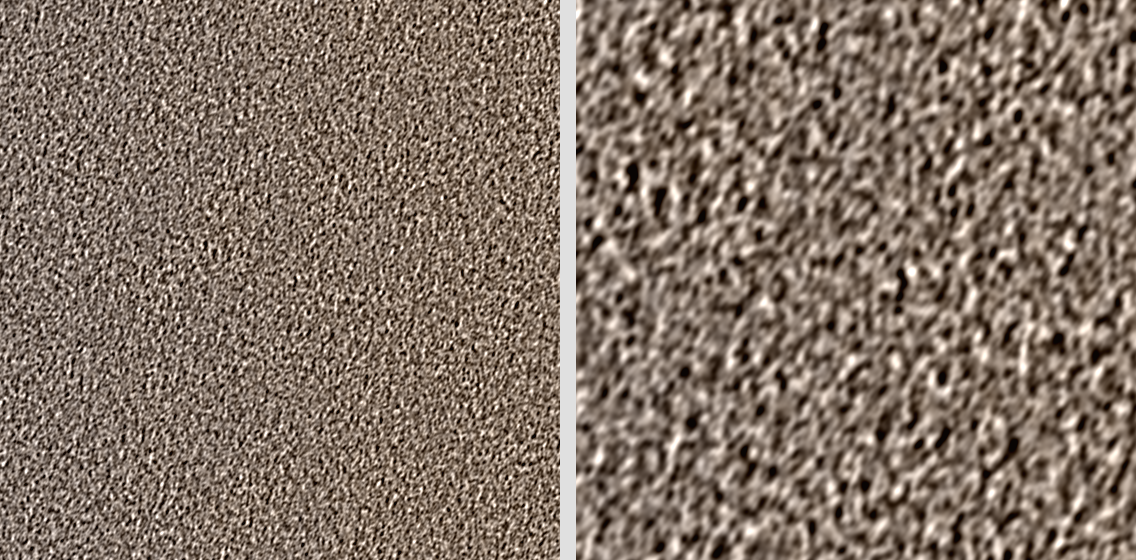
Left, the full canvas; right, a detail of the centre.
Give the GLSL for this texture, as a WebGL 1 fragment shader.

```glsl
precision highp float;
// Coarse sandy-brown grit with small raking-lit grains and faint cool patches.
uniform vec2 u_resolution;

vec2 hash2(vec2 cell) {
  vec3 q = fract(cell.xyx * vec3(0.1031, 0.1030, 0.0973));
  q += dot(q, q.yzx + 33.33);
  return fract((q.xx + q.yz) * q.zy);
}

// Facet slope at a lattice corner, biased across the grain.
float facet(vec2 cell, vec2 offset) {
  vec2 slope = (hash2(cell) * 2.0 - 1.0) * vec2(1.2, 0.8);
  return dot(slope, offset);
}

float gradientNoise(vec2 p) {
  vec2 i = floor(p);
  vec2 f = p - i;
  vec2 w = f * f * f * (f * (f * 6.0 - 15.0) + 10.0);
  float low = mix(facet(i, f),
                  facet(i + vec2(1.0, 0.0), f - vec2(1.0, 0.0)), w.x);
  float high = mix(facet(i + vec2(0.0, 1.0), f - vec2(0.0, 1.0)),
                   facet(i + vec2(1.0, 1.0), f - vec2(1.0, 1.0)), w.x);
  return mix(low, high, w.y);
}

// Overlapping layers of grains, stretched along an upright, right-leaning axis.
float grit(vec2 uv) {
  float sum = 0.0;
  float density = 115.0;
  for (int layer = 0; layer < 3; layer++) {
    float id = float(layer);
    float lean = 0.12 + 0.25 * id;
    vec2 across = vec2(cos(lean), -sin(lean));
    vec2 along = vec2(sin(lean), cos(lean));
    vec2 p = vec2(dot(uv, across), 0.74 * dot(uv, along)) * density;
    sum += gradientNoise(p + 217.3 * (id + 1.0));
    density *= 1.3;
  }
  return sum;
}

void main() {
  vec2 uv = gl_FragCoord.xy / u_resolution.y;

  // Broad, weak changes in relief and brightness.
  float patches = gradientNoise(uv * 7.0 + 41.7);
  float relief = grit(uv) * (0.63 + 0.12 * patches);
  float tone = relief + 0.03 * gradientNoise(uv * 13.0 + 83.1);

  // Cooler at the left, warmer at the right, with slight tints per grain.
  float warmth = smoothstep(0.0, 0.9, uv.x + 0.35 * patches) - 0.6;
  warmth += 0.8 * gradientNoise(uv * 70.0 + 151.9);

  vec3 color = vec3(0.507, 0.443, 0.391) + tone;
  color += warmth * vec3(0.018, 0.002, -0.022);
  gl_FragColor = vec4(clamp(color, vec3(0.03, 0.015, 0.01), vec3(1.0)), 1.0);
}
```
